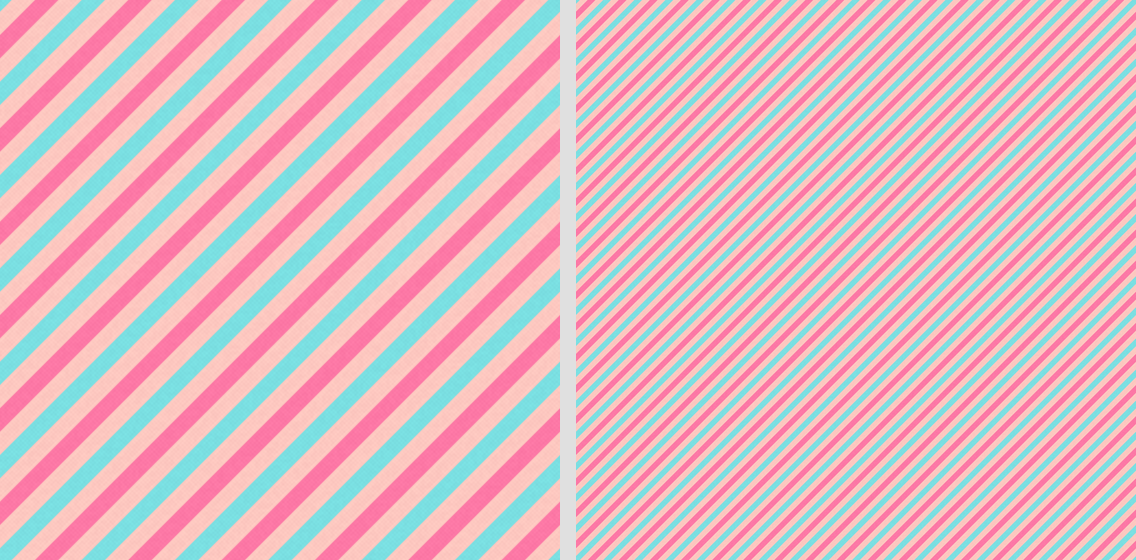
Left, the tile; right, the same tile 3 across and 3 down.
Reproduce this pattern procedurally as a Shadertoy shader.

```glsl
// Diagonal candy stripes: pink and aqua bands alternate on a pale peach ground,
// six pairs across and six down. A faint woven dot grain tints the bands,
// and every layer repeats a whole number of times so the tile wraps.

const float REPEATS = 6.0;
const float HALF_WIDTH = 0.125;   // half a band, as a share of one repeat
const float WEAVE = 128.0;        // woven dots per tile side
const float GRAIN = 192.0;        // noise cells per tile side

const vec3 PEACH = vec3(0.99, 0.78, 0.75);
const vec3 PINK = vec3(0.99, 0.47, 0.65);
const vec3 AQUA = vec3(0.48, 0.875, 0.885);

float hash(vec2 p) {
    vec3 q = fract(vec3(p.xyx) * 0.1031);
    q += dot(q, q.yzx + 33.33);
    return fract((q.x + q.y) * q.z);
}

// Value noise that wraps after the given number of cells
float wrapNoise(vec2 p, float cells) {
    vec2 i = floor(p);
    vec2 f = fract(p);
    f = f * f * (3.0 - 2.0 * f);
    float a = hash(mod(i, cells));
    float b = hash(mod(i + vec2(1.0, 0.0), cells));
    float c = hash(mod(i + vec2(0.0, 1.0), cells));
    float d = hash(mod(i + vec2(1.0, 1.0), cells));
    return mix(mix(a, b, f.x), mix(c, d, f.x), f.y);
}

// Signed distance to the band centred on a phase, in repeats
float bandDistance(float phase, float centre, float halfWidth) {
    return abs(fract(phase - centre + 0.5) - 0.5) - halfWidth;
}

float coverage(float distance, float softness) {
    return 1.0 - smoothstep(-softness, softness, distance);
}

// Staggered dots, from -1 to 1
float weave(vec2 uv, float count) {
    vec2 angle = 6.2831853 * count * uv;
    return sin(angle.x) * sin(angle.y);
}

void mainImage(out vec4 fragColor, in vec2 fragCoord) {
    vec2 uv = fragCoord / iResolution.xy;
    float phase = (uv.x - uv.y) * REPEATS;
    float softness = max(0.012, REPEATS / iResolution.y);

    // Bands over the ground
    float aquaEdge = bandDistance(phase, 0.0, HALF_WIDTH);
    float pinkEdge = bandDistance(phase, 0.5, HALF_WIDTH);
    float aqua = coverage(aquaEdge, softness);
    float pink = coverage(pinkEdge, softness);
    vec3 color = mix(mix(PEACH, AQUA, aqua), PINK, pink);

    // Slightly paler rim on the ground beside each band
    float gap = min(aquaEdge, pinkEdge);
    float rim = coverage(abs(gap - 0.035) - 0.012, 0.018);
    color += vec3(0.005, 0.018, 0.012) * rim;

    // Woven grain, calmer along the edges
    float interior = smoothstep(0.01, 0.06, abs(gap));
    float grain = wrapNoise(uv * GRAIN, GRAIN) - 0.5;
    float texture_ = 0.012 * weave(uv, WEAVE) + 0.024 * grain;
    color += vec3(0.6, 1.0, 0.8) * texture_ * mix(0.4, 1.0, interior);

    fragColor = vec4(clamp(color, 0.0, 1.0), 1.0);
}
```
